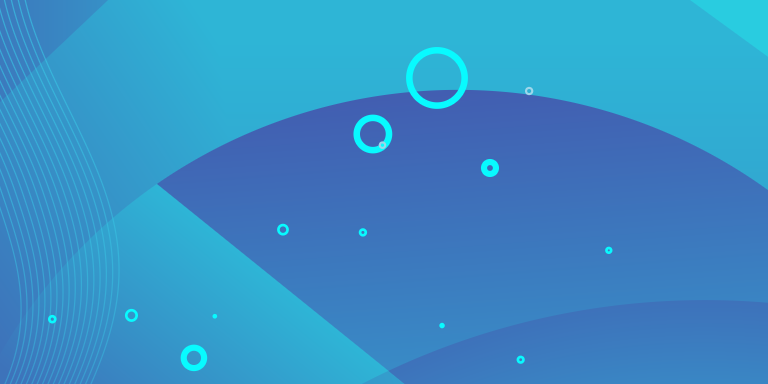
A WebGL 1 fragment shader for this background:

```glsl
precision highp float;
uniform vec2 u_resolution;

const vec3 TEAL = vec3(0.18, 0.71, 0.84);
const vec3 BLUE = vec3(0.24, 0.45, 0.73);
const vec3 INDIGO = vec3(0.26, 0.36, 0.69);
const vec3 AZURE = vec3(0.22, 0.55, 0.78);
const vec3 CYAN = vec3(0.03, 0.98, 1.0);
const vec3 PALE = vec3(0.62, 0.84, 0.92);

float hash(float n) {
  return fract(sin(n * 12.9898) * 43758.5453);
}

// Smooth coverage of a signed distance, one pixel wide
float cover(float d) {
  return clamp(0.5 - d * u_resolution.y, 0.0, 1.0);
}

float circle(vec2 p, vec2 center, float radius) {
  return length(p - center) - radius;
}

float ring(vec2 p, vec2 center, float radius, float halfWidth) {
  return cover(abs(circle(p, center, radius)) - halfWidth);
}

vec3 blueToTeal(float t) {
  return mix(BLUE, TEAL, clamp(t, 0.0, 1.0));
}

// Family of parallel curves along the left edge
float waveLines(vec2 p) {
  float phase = (p.y - 0.297) * 3.765;
  float edge = 0.18 + 0.13 * cos(phase);
  float slope = 0.49 * sin(phase);
  float spacing = 0.014 + 0.004 * smoothstep(0.0, 0.5, p.y);
  float index = (edge - p.x) / spacing;
  float offset = abs(fract(index + 0.5) - 0.5) * spacing;
  float line = cover(offset / sqrt(1.0 + slope * slope) - 0.0016);
  return line * step(-0.5, index) * step(index, 16.5);
}

void main() {
  vec2 p = gl_FragCoord.xy / u_resolution.y;
  p.x += 1.0 - 0.5 * u_resolution.x / u_resolution.y;

  // Sky and its two corners
  vec3 color = blueToTeal(min(0.9 * p.x + 0.6 * p.y - 0.05, 0.55 + 0.5 * p.y));
  float leftCorner = (0.734 + 0.945 * p.x - p.y) * 0.727;
  float rightCorner = (1.0 - 0.729 * (p.x - 1.797) - p.y) * 0.808;
  color = mix(color, blueToTeal(0.1 + 1.2 * p.x), cover(leftCorner));
  color = mix(color, vec3(0.16, 0.80, 0.88), cover(rightCorner));

  // Dome, split by a slanted line into a bright wedge and a dark side
  float side = dot(p, vec2(0.628, 0.778)) - 0.662;
  float dark = cover(-side);
  float shade = (0.78 - p.y) * 1.3 + 0.1 * (p.x - 1.0);
  vec3 dome = mix(INDIGO, AZURE, clamp(shade, 0.0, 1.0));
  dome = mix(blueToTeal(1.0 + 1.6 * side), dome, dark);
  color = mix(color, dome, cover(circle(p, vec2(1.193, -0.612), 1.378)));

  // Low hill, see-through over the wedge
  float hill = circle(p, vec2(1.836, -1.719), 1.9375);
  vec3 hillColor = mix(INDIGO, AZURE, clamp(0.45 - 2.0 * hill, 0.0, 1.0));
  color = mix(color, hillColor, cover(hill) * mix(0.35, 1.0, dark));

  color = mix(color, vec3(0.22, 0.78, 0.90), waveLines(p) * mix(0.4, 0.65, p.y));

  // Large rings
  float rings = ring(p, vec2(1.138, 0.797), 0.072, 0.0085);
  rings = max(rings, ring(p, vec2(0.971, 0.651), 0.042, 0.0085));
  rings = max(rings, ring(p, vec2(1.276, 0.5625), 0.0155, 0.008));
  rings = max(rings, ring(p, vec2(0.505, 0.068), 0.0265, 0.008));

  // Small rings and dots scattered over the lower half
  for (int i = 0; i < 8; i++) {
    float n = float(i);
    vec2 center = vec2(0.11 + 0.205 * n + 0.05 * hash(n + 3.0), 0.03 + 0.46 * hash(n + 7.0));
    float radius = mix(0.006, 0.016, hash(n + 19.0));
    float dotShape = cover(circle(p, center, 0.5 * radius + 0.003));
    float ringShape = ring(p, center, radius, 0.0035);
    rings = max(rings, mod(n, 3.0) > 1.5 ? dotShape : ringShape);
  }
  color = mix(color, CYAN, rings);

  // Pale ringlets
  float pale = ring(p, vec2(1.378, 0.763), 0.008, 0.0028);
  pale = max(pale, ring(p, vec2(0.996, 0.622), 0.007, 0.0028));
  color = mix(color, PALE, pale);

  gl_FragColor = vec4(color, 1.0);
}
```
